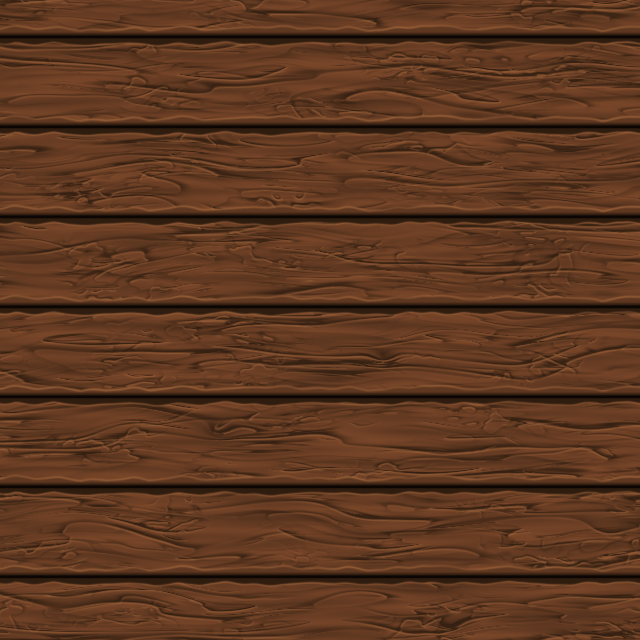
Reproduce this texture procedurally as a WebGL 2 fragment shader.

```glsl
#version 300 es
precision highp float;
// Horizontal carved wooden planks, a little over seven rows, with dark gaps.
// Grain is cut along the contours of stretched, warped gradient noise: contours
// facing up catch a thin lit ridge and hold a soft dark crease behind it.
uniform vec2 u_resolution;
out vec4 outColor;

const float PLANK_HEIGHT = 0.1406;
const float FIRST_GAP = 0.0988;

const vec3 BLACK = vec3(0.045, 0.025, 0.012);
const vec3 CREASE = vec3(0.19, 0.115, 0.062);
const vec3 BROWN = vec3(0.33, 0.195, 0.115);
const vec3 TAN = vec3(0.465, 0.27, 0.158);
const vec3 RIDGE = vec3(0.62, 0.39, 0.23);

float hash(vec2 p) {
  return fract(sin(dot(p, vec2(127.1, 311.7))) * 43758.545);
}

// Dot product of a random unit vector at a lattice corner with the offset
float corner(vec2 cell, vec2 offset) {
  float angle = 6.2832 * hash(cell);
  return dot(vec2(cos(angle), sin(angle)), offset);
}

// Gradient noise, roughly -0.7 to 0.7
float noise(vec2 p) {
  vec2 i = floor(p), f = p - i;
  vec2 u = f * f * f * (f * (f * 6.0 - 15.0) + 10.0);
  vec2 r = vec2(1.0, 0.0);
  return mix(mix(corner(i, f), corner(i + r.xy, f - r.xy), u.x),
             mix(corner(i + r.yx, f - r.yx), corner(i + 1.0, f - 1.0), u.x), u.y);
}

// Smooth height whose contours become the grain lines
float grain(vec2 p, vec2 scale, float seed, float bands) {
  vec2 bend = vec2(noise(p * vec2(6.0, 22.0) + seed),
                   noise(p * vec2(4.5, 12.0) + seed + 9.3));
  vec2 q = (p + bend * vec2(0.05, 0.032)) * scale + seed;
  return bands * (noise(q) + 0.45 * noise(q * vec2(2.3, 1.7) + 4.7)) + 0.37;
}

// x: dark hollow behind each contour, y: lit ridge along it
vec2 carve(vec2 p, vec2 scale, float seed, float bands, float width) {
  float e = 0.0006;
  float s = grain(p, scale, seed, bands);
  vec2 slope = vec2(grain(p + vec2(e, 0.0), scale, seed, bands),
                    grain(p + vec2(0.0, e), scale, seed, bands)) - s;
  float rise = length(slope);
  float steep = max(rise / e, 4.0);
  float facing = smoothstep(-0.3, 0.9, slope.y / max(rise, 0.00001));
  float f = fract(s);
  float inside = f / steep;
  float edge = min(f, 1.0 - f) / steep;
  float dark = exp(-pow(inside / width, 1.6)) * smoothstep(0.0, 0.003, inside)
             * (1.0 - smoothstep(0.35, 1.0, f));
  float light = exp(-pow(edge / 0.0016, 2.0)) + 0.3 * exp(-edge / 0.003) * step(0.5, f);
  return vec2(dark * mix(0.4, 1.0, facing), light * mix(0.08, 1.0, facing));
}

// Oval falloff of an occasional knot, one candidate per plank
float knot(vec2 p, float row) {
  float present = step(0.5, hash(vec2(row, 3.1)));
  float y = FIRST_GAP + (row + mix(0.3, 0.7, hash(vec2(row, 7.7)))) * PLANK_HEIGHT;
  vec2 d = (p - vec2(hash(vec2(row, 5.3)), y)) * vec2(42.0, 75.0);
  return present * exp(-dot(d, d));
}

vec3 plankWood(vec2 p, float row) {
  float seed = row * 17.3 + 40.0;
  float knotHere = knot(p, row);
  vec2 g = p + vec2(0.02, 0.012) * knotHere;
  // Long strokes, fine streaks, and gnarled patches
  vec2 broad = carve(g, vec2(2.8, 31.0), seed, 2.2, 0.0085);
  vec2 fine = carve(g, vec2(6.0, 68.0), seed + 5.7, 1.5, 0.005);
  vec2 gnarl = carve(g, vec2(20.0, 50.0), seed + 11.9, 1.5, 0.005);
  float patches = smoothstep(0.0, 0.3, noise(p * vec2(6.0, 15.0) + seed + 2.6) + 0.5 * knotHere);
  float fade = smoothstep(-0.35, 0.15, noise(p * vec2(7.0, 34.0) + seed + 8.2));
  float streak = noise(g * vec2(5.0, 64.0) + seed + 1.4);

  vec3 color = mix(BROWN, TAN, clamp(0.66 + 0.9 * streak, 0.0, 1.0));
  float depth = broad.x * mix(0.55, 1.05, fade) + 0.75 * fine.x * fade
              + 0.9 * gnarl.x * patches + 0.4 * knotHere;
  color = mix(color, CREASE, clamp(depth, 0.0, 0.92));
  float lit = broad.y * mix(0.1, 0.42, fade) + fine.y * 0.24 * fade + gnarl.y * 0.42 * patches;
  return mix(color, RIDGE, clamp(lit, 0.0, 0.6));
}

// Wavy offset of the worn plank edges
float wear(float x, float seed) {
  return 0.07 * abs(noise(vec2(x * 12.0, seed))) + 0.045 * noise(vec2(x * 27.0, seed + 6.4));
}

void main() {
  vec2 p = gl_FragCoord.xy / u_resolution;
  float level = (p.y - FIRST_GAP) / PLANK_HEIGHT;
  float row = floor(level), v = level - row;
  vec3 color = plankWood(p, row);

  // Worn lips: lower rim rolls into the gap, upper rim lies in shadow
  float low = v - 0.082 - wear(p.x, 2.3);
  float high = 0.938 - wear(p.x, 8.6) - v;
  vec3 rim = mix(CREASE, mix(BROWN, TAN, 0.25), smoothstep(0.02, 0.06, v));
  color = mix(rim, color, smoothstep(-0.01, 0.008, low));
  color = mix(CREASE * 0.95, color, smoothstep(-0.012, 0.006, high));
  float lipLight = exp(-pow(low / 0.014, 2.0)) * 0.68 + exp(-pow(high / 0.013, 2.0)) * 0.55;
  lipLight *= 0.85 + 0.6 * noise(vec2(p.x * 12.0, row * 3.7));
  color = mix(color, RIDGE, clamp(lipLight, 0.0, 0.75));

  // Dark gap between planks
  float gap = min(v, 1.0 - v);
  color = mix(BLACK, color, smoothstep(0.008, 0.024, gap));
  outColor = vec4(color, 1.0);
}
```
